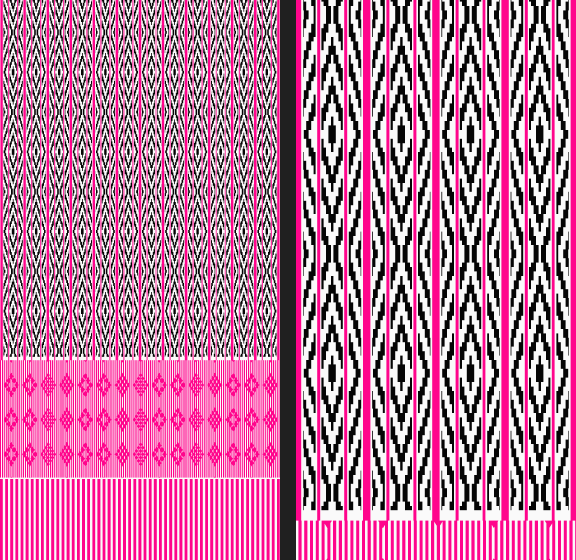
Left, the full canvas; right, a detail of the centre.
This pattern is drawn by a Shadertoy shader. Its source:

```glsl
// Woven cloth: ikat chevron columns above a diamond band and a striped hem.

const vec3 PINK = vec3(1.0, 0.02, 0.55);
const vec3 WHITE = vec3(0.98);
const vec3 BLACK = vec3(0.02);

// Signed offset from the nearest repeat centre, in repeats.
float centred(float x) {
    return fract(x + 0.5) - 0.5;
}

// Mirrored columns of stepped, nested diamonds between pink stripes.
vec3 ikat(vec2 p) {
    float across = abs(centred((p.x - 0.0469) * 12.14));
    float along = abs(centred((p.y - 1.7422) / 0.2844));
    if (across > 0.447 || abs(across - 0.195) < 0.021) return PINK;

    // Snap to woven cells, then cut concentric chevrons
    float stepX = floor(across * 28.0 + 0.5) / 28.0;
    float stepY = (floor(along * 54.0) + 0.5) / 54.0;
    float ring = fract(stepY * 6.0 + stepX * 6.0);
    bool column = across < 0.155 || (across > 0.24 && across < 0.42);
    return column && ring < 0.47 && p.y > 0.726 ? BLACK : WHITE;
}

// Fine threads carrying three rows of clustered diamonds.
vec3 diamondBand(vec2 p) {
    vec3 threads = fract(p.x * 145.7) < 0.53 ? PINK : WHITE;

    vec2 grid = vec2((p.x - 0.0404) * 15.14, (p.y - 0.3775) / 0.1237);
    vec2 e = vec2(centred(grid.x), centred(grid.y)) / vec2(0.44, 0.38);

    // Pairs of columns alternate between open and dense clusters
    bool open = mod(floor((grid.x + 0.5) / 2.0), 2.0) < 0.5;
    vec2 turned = vec2(e.x + e.y, e.x - e.y);
    vec2 cell = abs(fract((turned + 1.0) * (open ? 1.5 : 2.0)) - 0.5);
    bool inside = max(abs(turned.x), abs(turned.y)) < 1.0;
    bool hollow = open && max(abs(turned.x), abs(turned.y)) < 0.33;
    bool piece = max(cell.x, cell.y) < (open ? 0.4 : 0.38);
    return inside && piece && !hollow ? PINK : threads;
}

// Broad stripes below a thin white seam.
vec3 hem(vec2 p) {
    bool stripe = fract(p.x * 54.6) < 0.56;
    return stripe && p.y < 0.289 ? PINK : WHITE;
}

vec3 cloth(vec2 p) {
    if (p.y > 0.7135) return ikat(p);
    if (p.y > 0.294) return diamondBand(p);
    return hem(p);
}

void mainImage(out vec4 fragColor, in vec2 fragCoord) {
    // Average a grid of samples over the pixel to smooth every edge
    vec3 sum = vec3(0.0);
    for (int j = 0; j < 5; j++) {
        for (int i = 0; i < 5; i++) {
            vec2 offset = (vec2(i, j) + 0.5) / 5.0 - 0.5;
            vec2 p = (fragCoord + offset) / iResolution.xy * vec2(1.0, 2.0);
            sum += cloth(p);
        }
    }
    fragColor = vec4(sum / 25.0, 1.0);
}
```
